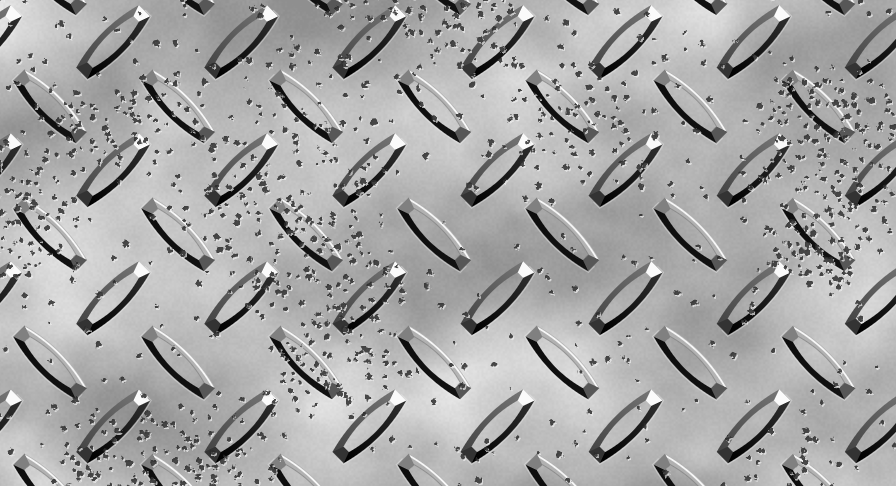
Reproduce this texture procedurally as a Shadertoy shader.

```glsl
// Worn steel tread plate: two interleaved square lattices of bevelled lugs,
// leaning right and left, seven across. Each lug is a parabolic lens with
// truncated ends; cloudy sheen and clustered corrosion pits cover the metal.

const float REPEATS_ACROSS = 6.995;
const float HALF_LENGTH = 0.345;    // lug outline, in repeats
const float TOP_LENGTH = 0.255;     // flat top of the lug
const vec2 OUTER_WIDTH = vec2(0.110, 0.062); // half width: middle, end
const vec2 TOP_WIDTH = vec2(0.066, 0.030);

float hash(vec2 p) {
    vec3 q = fract(p.xyx * vec3(0.1031, 0.1030, 0.0973));
    q += dot(q, q.yzx + 33.33);
    return fract((q.x + q.y) * q.z);
}

float noise(vec2 p) {
    vec2 i = floor(p), f = fract(p);
    f = f * f * (3.0 - 2.0 * f);
    vec2 e = vec2(0.0, 1.0);
    return mix(mix(hash(i), hash(i + e.yx), f.x),
               mix(hash(i + e.xy), hash(i + e.yy), f.x), f.y);
}

float fbm(vec2 p) {
    float sum = 0.0, amp = 0.5;
    for (int i = 0; i < 4; i++) {
        sum += amp * noise(p);
        p = mat2(1.6, 1.2, -1.2, 1.6) * p + 7.3;
        amp *= 0.5;
    }
    return sum / 0.9375;
}

float fill(float d, float px) {
    return clamp(0.5 - d / px, 0.0, 1.0);
}

// Lens with parabolic sides and straight ends
float lens(vec2 q, float len, vec2 width) {
    float t = q.x / len;
    float side = abs(q.y) - mix(width.x, width.y, t * t);
    return max(side, abs(q.x) - len);
}

// tones: upper side, lower side, far end, near end
float drawLug(float metal, vec2 p, vec2 center, vec2 axis, vec2 up,
              vec4 tones, float shine, float px) {
    vec2 d = mod(p - center + 0.5, 1.0) - 0.5;
    vec2 q = vec2(dot(d, axis), dot(d, up));
    float outer = lens(q, HALF_LENGTH, OUTER_WIDTH);
    float top = lens(q, TOP_LENGTH, TOP_WIDTH);
    float upper = fill(-q.y, px);

    // Bevels, split from the end facets along the mitre line
    float side = mix(tones.y, tones.x, upper);
    side += 0.10 * q.x / HALF_LENGTH * (1.0 - shine);
    float end = mix(tones.w, tones.z, fill(-q.x, px));
    float slope = (HALF_LENGTH - TOP_LENGTH) / (OUTER_WIDTH.y - TOP_WIDTH.y);
    float mitre = TOP_LENGTH + (abs(q.y) - TOP_WIDTH.y) * slope - abs(q.x);
    float isEnd = fill(mitre / slope, px);
    float bevel = mix(side, end, isEnd);

    // Bright rim on the lit side, fine grey crease round the flat top
    float rim = fill(abs(outer + 0.013) - 0.007, px) * upper * (1.0 - isEnd);
    bevel = mix(bevel, 1.0, rim * shine);
    float crease = fill(abs(top) - 0.004, px) * upper * shine;
    float face = mix(bevel, metal * 0.98 + 0.01, fill(top, px));
    face = mix(face, 0.48, crease * 0.7);

    // Faint light edge where the lower side meets the plate
    float lip = fill(abs(outer - 0.008) - 0.004, px) * (1.0 - upper);
    metal = mix(metal, 0.92, lip * 0.45);
    return mix(metal, face, fill(outer, px));
}

// Distance to ragged pits, present where the cluster noise is high
float pitDistance(vec2 p) {
    const float GRID = 15.0;
    vec2 cell = floor(p * GRID);
    float ragged = (noise(p * 75.0) - 0.5) * 0.026;
    float nearest = 1.0;
    for (int j = -1; j <= 1; j++)
    for (int i = -1; i <= 1; i++) {
        vec2 id = cell + vec2(i, j);
        vec2 pos = (id + vec2(hash(id + 11.0), hash(id + 47.0))) / GRID;
        float cluster = smoothstep(0.52, 0.82, noise(pos * 1.1 + 21.0));
        float chance = 0.07 + 0.48 * cluster;
        float radius = mix(0.009, 0.024, hash(id + 83.0));
        float d = length(p - pos) - radius + ragged;
        if (hash(id + 131.0) < chance) nearest = min(nearest, d);
    }
    return nearest;
}

void mainImage(out vec4 fragColor, in vec2 fragCoord) {
    float px = REPEATS_ACROSS / iResolution.x;
    vec2 p = (fragCoord - vec2(0.0, iResolution.y)) * px; // top left is zero

    // Cloudy sheen with a trace of grain
    float metal = 0.705 + 0.56 * (fbm(p * vec2(0.75, 0.95) + 40.0) - 0.5);
    metal += 0.03 * (noise(p * 60.0) - 0.5);
    metal = clamp(metal, 0.56, 0.93);

    vec2 rise = normalize(vec2(1.0, 1.0));
    vec2 fall = normalize(vec2(1.0, -1.0));
    metal = drawLug(metal, p, vec2(0.883, -0.328), rise, -fall,
                    vec4(0.36, 0.09, 0.98, 0.20), 0.0, px);
    metal = drawLug(metal, p, vec2(0.392, -0.829), fall, rise,
                    vec4(0.70, 0.06, 0.34, 0.50), 0.9, px);

    // Pits: lit lower right lip, then the dark hollow
    float lip = fill(pitDistance(p + vec2(-0.010, 0.012)), px);
    float hollow = fill(pitDistance(p), px);
    metal = mix(metal, 0.93, lip * 0.7);
    metal = mix(metal, 0.17, hollow * 0.85);
    fragColor = vec4(vec3(metal), 1.0);
}
```
